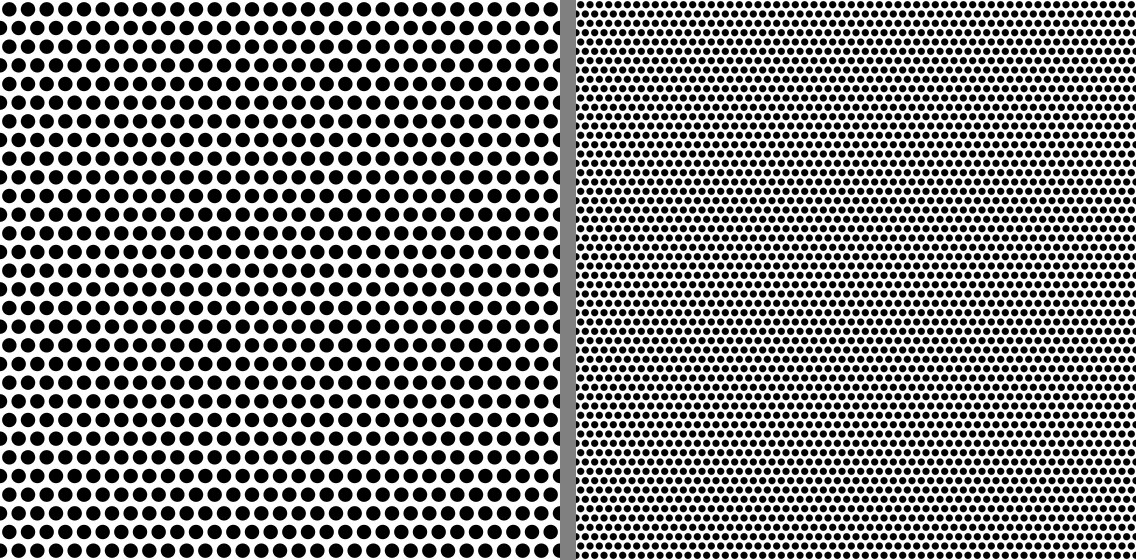
Left: one tile. Right: repeated 2 by 2.
Give the GLSL for this pattern, as a Shadertoy shader.

```glsl
// Staggered rows of solid black dots on white.
// The canvas is split into a whole number of cells; every other row shifts by
// half a cell, and each dot is a circle distance with a one-pixel soft edge.

const float CELLS = 30.0;        // repeats across and down (even, so rows wrap)
const float DOT_RADIUS = 0.385;  // in cells
const vec3 PAPER = vec3(1.0);
const vec3 INK = vec3(0.0);

// Position relative to the nearest dot centre; even rows have a dot on the edge
vec2 staggeredCell(vec2 p) {
    float evenRow = 1.0 - mod(floor(p.y), 2.0);
    return fract(p + vec2(0.5 * evenRow, 0.0)) - 0.5;
}

float circleDistance(vec2 p, float radius) {
    return length(p) - radius;
}

// Coverage of a shape from its signed distance, over one pixel
float coverage(float dist, float pixel) {
    return clamp(0.5 - dist / pixel, 0.0, 1.0);
}

void mainImage(out vec4 fragColor, in vec2 fragCoord) {
    vec2 grid = CELLS * fragCoord / iResolution.xy;
    float pixel = CELLS / min(iResolution.x, iResolution.y);

    float dist = circleDistance(staggeredCell(grid), DOT_RADIUS);
    fragColor = vec4(mix(PAPER, INK, coverage(dist, pixel)), 1.0);
}
```
